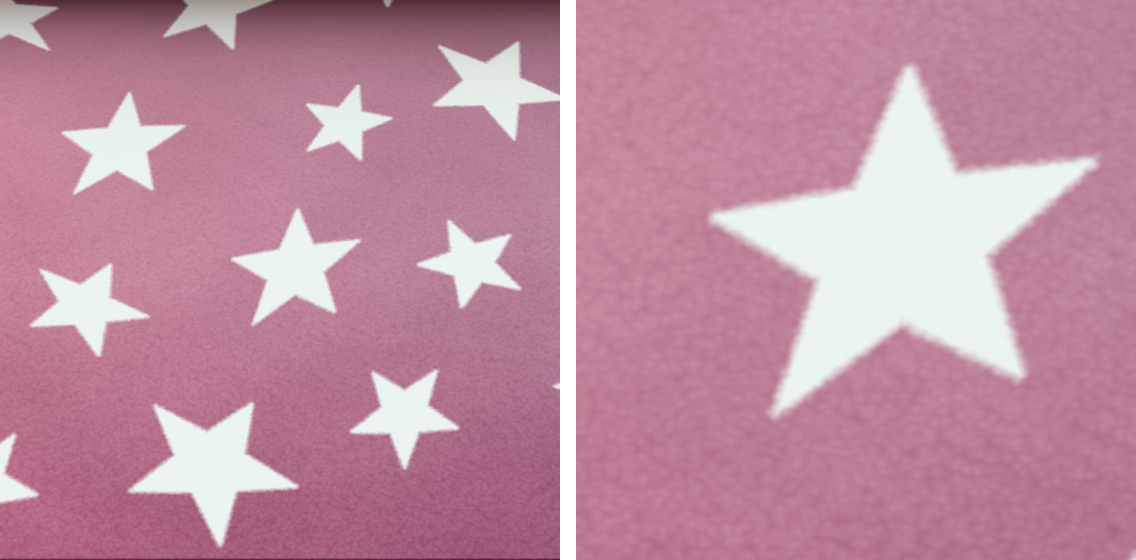
Left: the whole. Right: its middle third, enlarged.
This pattern is drawn by a three.js fragment shader. Its source:

```glsl
varying vec2 vUv;

vec2 hash2(vec2 p) {
  return fract(sin(vec2(dot(p, vec2(127.1, 311.7)), dot(p, vec2(269.5, 183.3)))) * 43758.5);
}

mat2 rotation(float a) {
  return mat2(cos(a), sin(a), -sin(a), cos(a));
}

// Distance to the nearest of one jittered point per cell
float cellular(vec2 p) {
  vec2 cell = floor(p);
  float nearest = 2.0;
  for (int j = -1; j <= 1; j++)
    for (int i = -1; i <= 1; i++) {
      vec2 c = cell + vec2(i, j);
      nearest = min(nearest, length(c + hash2(c) - p));
    }
  return nearest;
}

// Signed distance to a five-pointed star with softly rounded tips
float starDistance(vec2 p, float radius) {
  float sector = 1.256637;
  float a = abs(mod(atan(p.x, p.y) + 0.5 * sector, sector) - 0.5 * sector);
  vec2 q = length(p) * vec2(sin(a), cos(a));
  vec2 tip = vec2(0.0, radius);
  vec2 notch = 0.42 * radius * vec2(sin(0.5 * sector), cos(0.5 * sector));
  vec2 edge = notch - tip;
  vec2 d = q - tip;
  vec2 off = d - edge * clamp(dot(d, edge) / dot(edge, edge), 0.0, 1.0);
  return length(off) * sign(edge.x * d.y - edge.y * d.x) - 0.004;
}

// Staggered rows of stars with varied size, turn and skew
float starField(vec2 p) {
  vec2 pitch = vec2(0.45, 0.4);
  float row = floor(p.y / pitch.y);
  float nearest = 1.0;
  for (int j = -1; j <= 1; j++) {
    float r = row + float(j);
    float shift = 0.5 * mod(r, 2.0) + 0.25;
    float column = floor(p.x / pitch.x - shift);
    for (int i = -1; i <= 1; i++) {
      vec2 id = vec2(column + float(i), r);
      vec2 h = hash2(id + 3.0);
      vec2 k = hash2(id + 17.0);
      vec2 center = (id + vec2(0.5 + shift, 0.5)) * pitch + (h - 0.5) * vec2(0.13, 0.11);
      vec2 q = p - center;
      q.x += q.y * (k.y - 0.35) * 0.7;
      q = rotation(k.x * 1.2566) * q;
      // Alternate small and large stars along each row
      float size = mix(0.105, 0.145, mod(id.x, 2.0)) + 0.025 * k.y;
      nearest = min(nearest, starDistance(q, size));
    }
  }
  return nearest;
}

void main() {
  vec2 uv = vUv;

  // Cloth receding toward the top
  float depth = 1.0 + 0.4 * uv.y;
  vec2 cloth = vec2(uv.x - 0.5, uv.y) * depth;

  // Pink base: deeper below, lighter on the left, mauve on the right
  vec3 color = mix(vec3(0.645, 0.36, 0.48), vec3(0.745, 0.515, 0.605), smoothstep(-0.05, 0.62, uv.y));
  color += vec3(0.065, 0.02, 0.012) * (0.5 - uv.x);

  // Broad soft mottling
  float mottle = sin(uv.x * 9.0 + 2.0 * sin(uv.y * 7.0)) * sin(uv.y * 13.0 + 1.5 * sin(uv.x * 6.0));
  mottle += 0.5 * sin(uv.x * 23.0 + 3.0 * sin(uv.y * 17.0)) * sin(uv.y * 41.0 + 2.0 * sin(uv.x * 13.0));
  color += 0.015 * mottle;

  // Short fleece nap from two crossed layers, stronger near the front
  float nap = cellular(cloth * vec2(120.0, 150.0)) + cellular(rotation(0.7) * cloth * 105.0 + 9.0) - 0.96;
  float tufts = cellular(cloth * vec2(38.0, 60.0) + 0.5 * sin(cloth.yx * 70.0)) - 0.48;
  color -= (0.045 * nap + 0.035 * tufts) * mix(1.15, 0.5, uv.y) * vec3(0.9, 1.1, 1.0);

  // Pale stars with slightly fuzzy edges
  float d = starField(rotation(-0.2) * cloth) + 0.0015 * nap;
  float star = 1.0 - smoothstep(-0.006, 0.006, d);
  vec3 white = vec3(0.92, 0.955, 0.94) - 0.006 * nap;

  // Shadow along the top and a thin dark lower border
  float shade = exp((uv.y - 1.0) * 15.0);
  color = mix(color, vec3(0.31, 0.17, 0.2), shade);
  white *= mix(vec3(1.0), vec3(0.66, 0.6, 0.58), shade);
  color = mix(color, white, star);
  color *= mix(0.5, 1.0, smoothstep(0.001, 0.004, uv.y));

  gl_FragColor = vec4(color, 1.0);
}
```
